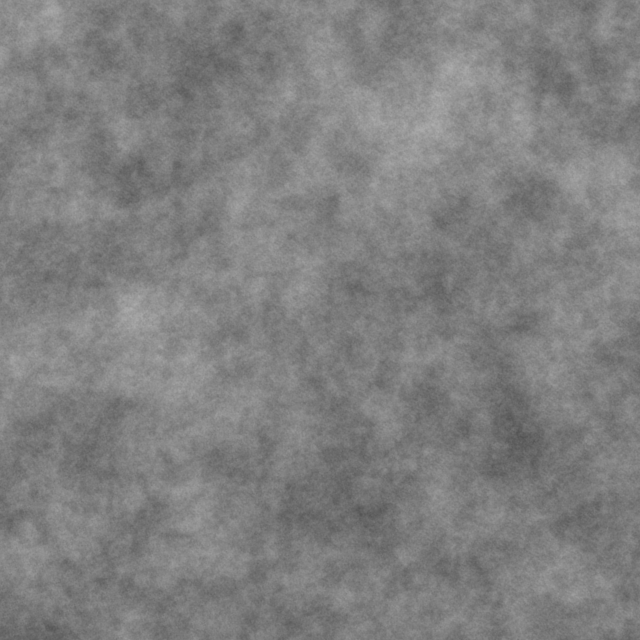
A Shadertoy shader for this texture:

```glsl
// Soft grey cloud noise with fine grain, summed from rotated octaves.

float hash(vec2 cell) {
    return fract(sin(dot(cell, vec2(127.1, 311.7))) * 43758.5453);
}

// Smoothly interpolated random values, centred on zero
float valueNoise(vec2 p) {
    vec2 cell = floor(p);
    vec2 f = fract(p);
    vec2 blend = f * f * f * (f * (f * 6.0 - 15.0) + 10.0);
    float lower = mix(hash(cell), hash(cell + vec2(1.0, 0.0)), blend.x);
    float upper = mix(hash(cell + vec2(0.0, 1.0)), hash(cell + vec2(1.0, 1.0)), blend.x);
    return mix(lower, upper, blend.y) - 0.5;
}

// Slowly fading octaves give broad clouds down to small mottling
float cloudNoise(vec2 p) {
    mat2 turnAndShrink = 1.95 * mat2(0.8, 0.6, -0.6, 0.8);
    float sum = 0.0;
    float amplitude = 1.0;
    for (int octave = 0; octave < 8; octave++) {
        sum += amplitude * valueNoise(p);
        p = turnAndShrink * p + vec2(17.3, 9.1);
        amplitude *= 0.84;
    }
    return sum;
}

void mainImage(out vec4 fragColor, in vec2 fragCoord) {
    vec2 uv = fragCoord / iResolution.y;
    float clouds = cloudNoise(uv * 4.0 + vec2(3.7, 8.2));
    float grain = valueNoise(mat2(0.9, 0.436, -0.436, 0.9) * uv * 400.0 + 51.7);
    float grey = 0.495 + 0.12 * clouds + 0.042 * grain;
    fragColor = vec4(vec3(grey), 1.0);
}
```
